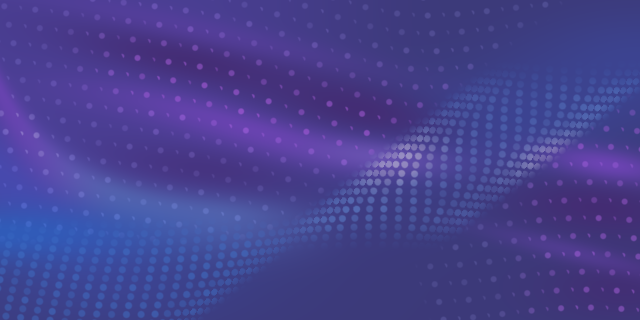
This background is drawn by a Shadertoy shader. Its source:

```glsl
const vec3 INDIGO = vec3(0.235, 0.225, 0.475);
const vec3 PLUM = vec3(0.265, 0.17, 0.45);
const vec3 VIOLET = vec3(0.295, 0.245, 0.585);
const vec3 ORCHID = vec3(0.43, 0.265, 0.71);
const vec3 LILAC = vec3(0.43, 0.34, 0.71);
const vec3 BLUE = vec3(0.18, 0.37, 0.74);
const vec3 ULTRAMARINE = vec3(0.28, 0.29, 0.69);
const vec3 SLATE = vec3(0.235, 0.27, 0.58);
const vec3 MIST = vec3(0.35, 0.42, 0.70);
const vec3 DOT_PINK = vec3(0.64, 0.31, 0.82);
const vec3 DOT_BLUE = vec3(0.25, 0.46, 0.80);
const vec3 DOT_PALE = vec3(0.68, 0.66, 0.80);
const float STRIP_WIDTH = 0.46;
const float DENSE_RADIUS = 0.0108;
const float SPARSE_RADIUS = 0.0092;
const vec2 DENSE_PITCH = vec2(0.047, 0.028);
const vec2 SPARSE_PITCH = vec2(0.047, 0.056);

float hash(vec2 p) {
    return fract(sin(dot(p, vec2(127.1, 311.7))) * 43758.5);
}

// Soft elliptical glow, sheared along a slope
float glow(vec2 p, vec2 center, vec2 radius, float slope) {
    vec2 d = p - center;
    d.y -= slope * d.x;
    d /= radius;
    return exp(-dot(d, d));
}

// Band with separate softness above and below its crest
float ridge(float d, float above, float below) {
    float t = d / (d > 0.0 ? above : below);
    return exp(-t * t);
}

float upperCrest(float x) {
    return 0.73 - 0.235 * smoothstep(0.1, 1.35, x);
}

float lowerCrest(float x) {
    return 0.31 + 0.41 * exp(-x / 0.22);
}

// Signed distance along x from the diagonal left edge of the strip
float stripOffset(vec2 p) {
    return p.x - 0.96 - 1.25 * (p.y - 0.3);
}

vec3 backdrop(vec2 p) {
    vec3 c = mix(INDIGO, VIOLET, 0.9 * (1.0 - smoothstep(0.5, 1.5, p.x)) * smoothstep(0.1, 0.5, p.y));

    // Blue haze on the right and in the lower left
    c = mix(c, SLATE, 0.9 * glow(p, vec2(1.6, 0.62), vec2(0.5, 0.2), 0.25));
    c = mix(c, SLATE, 0.8 * glow(p, vec2(2.0, 0.8), vec2(0.3, 0.15), 0.0));
    c = mix(c, SLATE, 0.8 * glow(p, vec2(0.3, 0.12), vec2(0.5, 0.16), 0.0));
    c = mix(c, ULTRAMARINE, 0.9 * glow(p, vec2(0.0, 0.45), vec2(0.32, 0.16), -0.5));

    // Dark folds
    c = mix(c, PLUM, 0.9 * glow(p, vec2(0.6, 0.81), vec2(0.38, 0.075), -0.2));
    c = mix(c, PLUM, 0.9 * glow(p, vec2(1.12, 0.66), vec2(0.28, 0.08), -0.2));
    c = mix(c, PLUM, 0.55 * glow(p, vec2(0.64, 0.47), vec2(0.3, 0.075), -0.12));
    c = mix(c, PLUM, 0.95 * glow(p, vec2(1.88, 0.35), vec2(0.3, 0.09), -0.1));
    c = mix(c, PLUM, 0.75 * glow(p, vec2(1.95, 0.1), vec2(0.25, 0.1), 0.0));

    // Lit crests
    c = mix(c, ORCHID, 0.3 * glow(p, vec2(0.65, 0.9), vec2(0.55, 0.045), -0.22));
    float upper = ridge(p.y - upperCrest(p.x), 0.055, 0.07);
    c = mix(c, ORCHID, 0.85 * upper * exp(-pow((p.x - 0.8) / 0.48, 2.0)));
    c = mix(c, LILAC, 0.75 * glow(p, vec2(1.18, 0.51), vec2(0.2, 0.045), -0.1));
    c = mix(c, ORCHID, 0.95 * glow(p, vec2(1.9, 0.485), vec2(0.2, 0.05), -0.15));
    c = mix(c, ORCHID, 0.4 * glow(p, vec2(1.8, 0.21), vec2(0.28, 0.035), -0.25));
    float lower = ridge(p.y - lowerCrest(p.x), 0.06, 0.11);
    vec3 lowerTint = mix(ORCHID, MIST, smoothstep(0.0, 0.4, p.x));
    c = mix(c, lowerTint, 0.8 * lower * (1.0 - smoothstep(0.65, 1.15, p.x)));
    return mix(c, BLUE, 0.9 * glow(p, vec2(0.0, 0.27), vec2(0.55, 0.095), 0.0));
}

// Round dot in each cell of a warped lattice, cut where cells crowd together
float latticeDot(vec2 w, float radius, float cut) {
    mat2 toCell = mat2(dFdx(w), dFdy(w));
    vec2 d = inverse(toCell) * (fract(w) - 0.5) / iResolution.y;
    float soft = 1.0 / iResolution.y;
    float disc = 1.0 - smoothstep(radius - soft, radius + soft, length(d));
    return disc * smoothstep(-soft, soft, d.x + 0.5 * d.y + cut);
}

void mainImage(out vec4 fragColor, in vec2 fragCoord) {
    vec2 p = fragCoord / iResolution.y;
    p.x *= 2.0 * iResolution.y / iResolution.x;
    float s = stripOffset(p);
    vec3 color = backdrop(p);

    // Dense mesh, its columns gathered along both strip edges
    float gather = 0.09 * (tanh(s / 0.07) + tanh((s - STRIP_WIDTH) / 0.07));
    float lean = 0.25 * p.y * (1.0 - smoothstep(0.3, 1.0, p.x));
    vec2 dense = vec2(p.x + gather - lean, p.y + 0.025 * sin(4.0 * p.x)) / DENSE_PITCH;
    float strip = smoothstep(-0.08, 0.01, s) * (1.0 - smoothstep(STRIP_WIDTH, STRIP_WIDTH + 0.08, s));
    strip *= smoothstep(0.21, 0.32, p.y) * (1.0 - smoothstep(0.68, 0.82, p.y));
    float corner = (1.0 - smoothstep(-0.03, 0.06, s)) * (1.0 - smoothstep(0.2, 0.34, p.y));
    float pale = glow(p, vec2(1.25, 0.5), vec2(0.14, 0.08), 0.2) + glow(p, vec2(1.77, 0.51), vec2(0.17, 0.07), 0.2);
    float teal = glow(p, vec2(1.08, 0.31), vec2(0.2, 0.09), 0.5) + glow(p, vec2(1.95, 0.68), vec2(0.15, 0.12), 0.5);
    float denseAlpha = strip * (0.38 + 0.35 * pale + 0.25 * teal) + 0.5 * corner * (1.0 - strip);
    denseAlpha *= 0.6 + 0.4 * hash(floor(dense));
    vec3 denseTint = mix(DOT_BLUE, DOT_PALE, min(0.25 * strip + pale, 1.0));
    color = mix(color, denseTint, denseAlpha * latticeDot(dense, DENSE_RADIUS, 1.0));

    // Sparse mesh flowing with the crests, alternate columns cut to slivers
    vec2 sparse = vec2(p.x + 0.25 * p.y, p.y - upperCrest(p.x) + 0.02 * sin(6.0 * p.x)) / SPARSE_PITCH;
    float whole = mod(floor(sparse.x), 2.0);
    float outside = 1.0 - smoothstep(-0.12, -0.03, s) + smoothstep(STRIP_WIDTH + 0.02, STRIP_WIDTH + 0.1, s);
    outside *= smoothstep(0.22, 0.32, p.y + 0.5 * smoothstep(1.2, 1.5, p.x));
    float warm = ridge(p.y - upperCrest(p.x) - 0.06, 0.2, 0.12) * smoothstep(0.1, 0.5, p.x);
    warm = max(warm, 0.8 * smoothstep(1.5, 1.8, p.x) * (1.0 - smoothstep(0.4, 0.6, p.y)));
    vec3 sparseTint = mix(color + vec3(0.15, 0.15, 0.18), DOT_PINK, 0.75 * warm);
    float cluster = glow(p, vec2(0.08, 0.59), vec2(0.13, 0.07), -1.0);
    sparseTint = mix(sparseTint, DOT_PALE, 0.6 * cluster);
    float sparseAlpha = outside * (0.5 + 0.3 * warm + 0.2 * cluster) * (0.6 + 0.4 * hash(floor(sparse)));
    float sparseDot = latticeDot(sparse, SPARSE_RADIUS * mix(0.75, 1.0, whole), mix(-0.001, 1.0, whole));
    color = mix(color, sparseTint, sparseAlpha * sparseDot);

    fragColor = vec4(color, 1.0);
}
```
